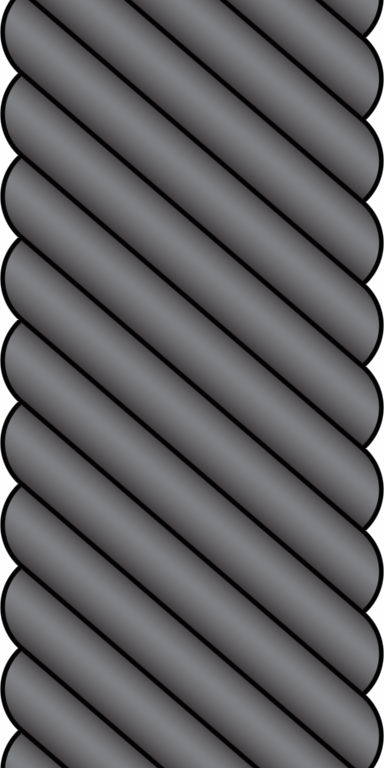
Write a Shadertoy shader that draws this pattern.

```glsl
// A thick upright rope of slanted grey strands with black outlines on white.
// Straight parallel lines split the strands; circular arcs tangent to those
// lines round off their ends, the right side being the left turned half round.

const float PITCH = 0.2139;  // vertical distance between strands
const float SLOPE = 0.86;    // fall of a strand per unit across
const float NOTCH = 0.444;   // distance of the notches from the rope axis

// Shade across one strand: v runs from 0 at its lower edge to 1 at its upper.
vec3 strandShade(float v) {
    float ridge = 0.56;
    bool lower = v < ridge;
    float away = lower ? (ridge - v) / ridge : (v - ridge) / (1.0 - ridge);
    float shadow = pow(away, 1.5) * (lower ? 1.0 : 0.85);
    return mix(vec3(0.495, 0.50, 0.51), vec3(0.21, 0.19, 0.20), shadow);
}

void mainImage(out vec4 fragColor, in vec2 fragCoord) {
    vec2 p = (fragCoord - 0.5 * iResolution.xy) / iResolution.x;
    float pixel = 1.0 / iResolution.x;

    // Straight strands and the distance to their dividing lines
    float v = fract((p.y + SLOPE * p.x) / PITCH);
    float cosTilt = inversesqrt(1.0 + SLOPE * SLOPE);
    float lineDist = min(v, 1.0 - v) * PITCH * cosTilt;

    // Rounded ends, with the right half turned onto the left
    vec2 q = p.x < 0.0 ? p : -p;
    float fromNotch = q.x + NOTCH;
    float endY = (fract((q.y - SLOPE * NOTCH) / PITCH) - 0.5) * PITCH;
    float radius = 0.5 * PITCH / cosTilt;
    float centreX = radius * SLOPE * cosTilt;
    float arcDist = length(vec2(fromNotch - centreX, endY)) - radius;
    float notchDist = length(vec2(fromNotch, 0.5 * PITCH - abs(endY)));

    // Fill, background, then outline
    bool beyond = fromNotch < 0.0;
    float outside = beyond ? smoothstep(-pixel, pixel, arcDist) : 0.0;
    vec3 colour = mix(strandShade(v), vec3(0.995), outside);
    float edgeDist = min(beyond ? abs(arcDist) : lineDist, notchDist);
    float ink = 1.0 - smoothstep(-pixel, pixel, edgeDist - 0.006);
    colour = mix(colour, vec3(0.01), ink);

    fragColor = vec4(colour, 1.0);
}
```
